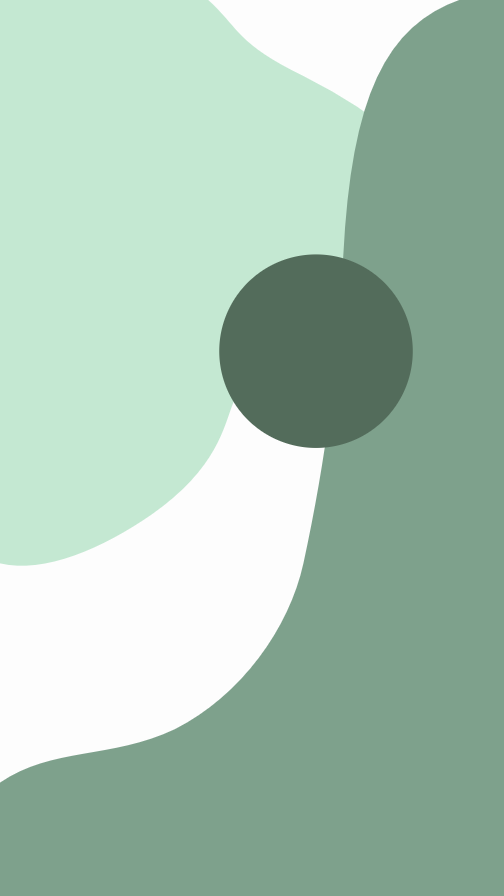
Give the GLSL for this background, as a Shadertoy shader.

```glsl
const vec3 PAPER = vec3(0.992);
const vec3 MINT  = vec3(0.768, 0.910, 0.824);
const vec3 SAGE  = vec3(0.495, 0.630, 0.550);
const vec3 MOSS  = vec3(0.326, 0.422, 0.355);

// Lengths are fractions of the canvas width
const float CANVAS_HEIGHT = 16.0 / 9.0;
const vec2  DISC_CENTER = vec2(0.627, 1.081);
const float DISC_RADIUS = 0.192;
const int   CURVE_STEPS = 16;

// Chained cubic curves: anchor, handle, handle, anchor, ...
const int HILL_CURVES = 4;
const vec2 HILL[13] = vec2[](
    vec2(0.000, 0.225), vec2(0.104, 0.296), vec2(0.220, 0.271),
    vec2(0.347, 0.331), vec2(0.479, 0.398), vec2(0.574, 0.532),
    vec2(0.602, 0.660), vec2(0.648, 0.873), vec2(0.671, 1.060),
    vec2(0.681, 1.269), vec2(0.697, 1.588), vec2(0.766, 1.727),
    vec2(0.914, 1.779));

const int BLOB_CURVES = 5;
const vec2 BLOB[16] = vec2[](
    vec2(0.412, 1.779), vec2(0.475, 1.722), vec2(0.468, 1.692),
    vec2(0.602, 1.627), vec2(0.926, 1.463), vec2(0.926, 1.315),
    vec2(0.625, 1.176), vec2(0.532, 1.130), vec2(0.491, 1.049),
    vec2(0.463, 0.979), vec2(0.444, 0.933), vec2(0.433, 0.850),
    vec2(0.301, 0.757), vec2(0.204, 0.690), vec2(0.088, 0.639),
    vec2(0.000, 0.660));

vec2 bezier(vec2 a, vec2 b, vec2 c, vec2 d, float t) {
    float s = 1.0 - t;
    return s * s * (s * a + 3.0 * t * b) + t * t * (3.0 * s * c + t * d);
}

float segmentDistance(vec2 p, vec2 a, vec2 b) {
    vec2 ap = p - a, ab = b - a;
    return length(ap - ab * clamp(dot(ap, ab) / dot(ab, ab), 0.0, 1.0));
}

// Tracks the nearest distance; side flips at each crossing to the right of p
void traceCurve(vec2 p, vec2 a, vec2 b, vec2 c, vec2 d,
                inout float nearest, inout float side) {
    vec2 start = a;
    for (int i = 1; i <= CURVE_STEPS; i++) {
        vec2 end = bezier(a, b, c, d, float(i) / float(CURVE_STEPS));
        nearest = min(nearest, segmentDistance(p, start, end));
        if ((start.y > p.y) != (end.y > p.y)) {
            float crossing = mix(start.x, end.x, (p.y - start.y) / (end.y - start.y));
            if (crossing > p.x) side = -side;
        }
        start = end;
    }
}

// Negative to the right of the outline and below it
float hillDistance(vec2 p) {
    float nearest = 10.0, side = -1.0;
    for (int i = 0; i < HILL_CURVES; i++) {
        int k = 3 * i;
        traceCurve(p, HILL[k], HILL[k + 1], HILL[k + 2], HILL[k + 3], nearest, side);
    }
    return side * nearest;
}

// Negative to the left of the outline
float blobDistance(vec2 p) {
    float nearest = 10.0, side = 1.0;
    for (int i = 0; i < BLOB_CURVES; i++) {
        int k = 3 * i;
        traceCurve(p, BLOB[k], BLOB[k + 1], BLOB[k + 2], BLOB[k + 3], nearest, side);
    }
    return side * nearest;
}

float coverage(float signedDistance) {
    return clamp(0.5 - signedDistance * iResolution.x, 0.0, 1.0);
}

void mainImage(out vec4 fragColor, in vec2 fragCoord) {
    vec2 p = fragCoord / iResolution.xy * vec2(1.0, CANVAS_HEIGHT);

    // Flat layers, back to front
    vec3 color = PAPER;
    color = mix(color, MINT, coverage(blobDistance(p)));
    color = mix(color, SAGE, coverage(hillDistance(p)));
    color = mix(color, MOSS, coverage(length(p - DISC_CENTER) - DISC_RADIUS));

    fragColor = vec4(color, 1.0);
}
```
